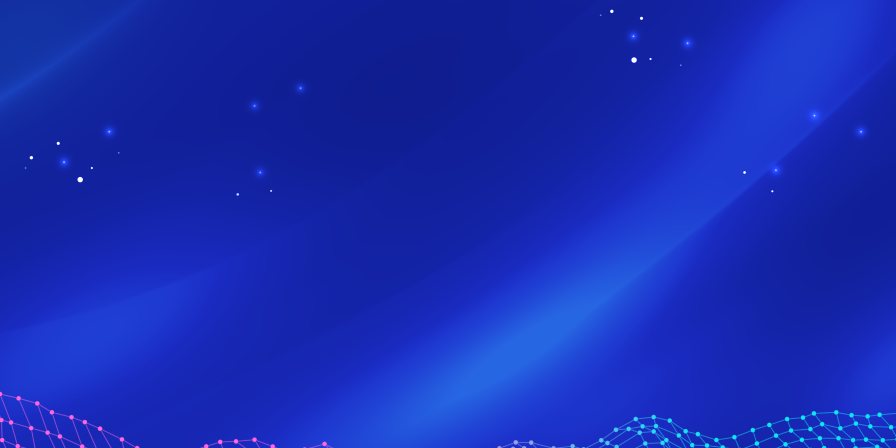
A Shadertoy shader for this background:

```glsl
const vec3 NIGHT = vec3(0.05, 0.105, 0.53);
const vec3 ROYAL = vec3(0.11, 0.18, 0.80);
const vec3 AZURE = vec3(0.15, 0.40, 0.89);
const vec3 TEAL = vec3(0.08, 0.25, 0.66);
const vec3 SPARK = vec3(0.20, 0.38, 1.00);
const vec3 PINK = vec3(1.00, 0.40, 0.88);
const vec3 CYAN = vec3(0.06, 0.90, 0.98);
const float SILK = 0.035;
const float MESH_STEP = 0.037;
const float MESH_TOP = 0.14;
const float DOT_RADIUS = 0.0050;
const float LINE_WIDTH = 0.0010;
const int MESH_ROWS = 5;

float hash(vec2 p) {
    return fract(sin(dot(p, vec2(127.1, 311.7))) * 43758.5);
}

float noise(vec2 p) {
    vec2 i = floor(p), f = fract(p);
    f = f * f * (3.0 - 2.0 * f);
    return mix(mix(hash(i), hash(i + vec2(1, 0)), f.x),
               mix(hash(i + vec2(0, 1)), hash(i + vec2(1, 1)), f.x), f.y);
}

vec2 rotate(vec2 p, float a) {
    float c = cos(a), s = sin(a);
    return vec2(c * p.x + s * p.y, c * p.y - s * p.x);
}

// Soft ellipse of light, tilted by an angle
float glow(vec2 p, vec2 centre, float angle, vec2 size) {
    vec2 q = rotate(p - centre, angle) / size;
    return exp(-dot(q, q));
}

// Approximate signed distance to the parabola y = k.x + k.y x + k.z x^2
float curveDist(vec2 p, vec3 k) {
    float slope = k.y + 2.0 * k.z * p.x;
    return (p.y - k.x - p.x * (k.y + k.z * p.x)) / sqrt(1.0 + slope * slope);
}

// Light falling off below a crisp upper edge
float veil(float d, float fade) {
    return smoothstep(0.006, -0.006, d) * exp(min(d, 0.0) / fade);
}

float disc(vec2 p, float radius, float px) {
    return smoothstep(radius + px, radius - px, length(p));
}

vec3 blueStar(vec2 p, float px) {
    float d = length(p);
    return SPARK * (0.65 * exp(-d * 210.0) + 0.12 * exp(-d * d * 6000.0))
         + 0.4 * disc(p, 0.0018, px);
}

// Two star groups, each reused at several places
vec3 brightGroup(vec2 p, float px) {
    return blueStar(p, px) + blueStar(p - vec2(0.101, 0.068), px)
         + disc(p - vec2(0.036, -0.039), 0.0058, px)
         + disc(p - vec2(-0.073, 0.010), 0.0035, px)
         + disc(p - vec2(-0.013, 0.042), 0.0032, px)
         + disc(p - vec2(0.062, -0.013), 0.0020, px)
         + 0.4 * disc(p - vec2(0.122, 0.021), 0.0016, px)
         + 0.4 * disc(p - vec2(-0.086, -0.013), 0.0016, px);
}

vec3 dimGroup(vec2 p, float px) {
    return blueStar(p, px) + blueStar(p - vec2(0.086, 0.122), px)
         + blueStar(p - vec2(0.190, 0.086), px)
         + disc(p - vec2(-0.070, -0.005), 0.0026, px)
         + disc(p - vec2(-0.008, -0.047), 0.0020, px);
}

// Crest of the mesh along the lower border
float bump(float x, float centre, float width) {
    float t = (x - centre) / width;
    return exp(-t * t);
}

float ridge(float x) {
    return -0.02 + max(0.137 - 0.25 * x - 1.6 * x * x * x, 0.0)
         + 0.037 * bump(x, 0.54, 0.10) + 0.030 * bump(x, 0.72, 0.05)
         + 0.034 * bump(x, 1.17, 0.10) + 0.092 * bump(x, 1.45, 0.11)
         + 0.095 * smoothstep(1.48, 1.85, x);
}

vec2 node(float column, float row) {
    vec2 id = vec2(column, row);
    float x = (column + 0.5 * row + 0.6 * hash(id)) * MESH_STEP;
    float drop = 0.052 - 0.032 * smoothstep(0.2, 0.5, x) + 0.006 * smoothstep(1.55, 1.7, x);
    return vec2(x, ridge(x) - drop * row + 0.012 * (hash(id + 7.3) - 0.5));
}

float link(vec2 p, vec2 a, vec2 b, float px) {
    vec2 ab = b - a;
    float t = clamp(dot(p - a, ab) / dot(ab, ab), 0.0, 1.0);
    return smoothstep(LINE_WIDTH + px, LINE_WIDTH - px, length(p - a - ab * t));
}

float mesh(vec2 p, float px) {
    float dots = 0.0, lines = 0.0;
    for (int r = 0; r < MESH_ROWS; r++) {
        float row = float(r), first = floor(p.x / MESH_STEP - 0.5 * row);
        for (int i = -2; i <= 2; i++) {
            float column = first + float(i);
            vec2 a = node(column, row);
            dots = max(dots, disc(p - a, DOT_RADIUS, px));
            lines = max(lines, link(p, a, node(column + 1.0, row), px));
            lines = max(lines, link(p, a, node(column, row + 1.0), px));
        }
    }
    return max(dots, lines * 0.55);
}

void mainImage(out vec4 fragColor, in vec2 fragCoord) {
    vec2 p = fragCoord / iResolution.y;
    float px = 0.75 / iResolution.y;

    // Broad diagonal lights and shadows
    float light = 0.20 + SILK * (noise(rotate(p, 0.60) * vec2(1.5, 16.0)) - 0.5)
        + 0.50 * glow(p, vec2(0.20, 0.24), 0.50, vec2(0.55, 0.19))
        + 0.40 * glow(p, vec2(0.80, 0.03), 0.45, vec2(0.60, 0.20))
        + 0.44 * glow(p, vec2(1.40, 0.43), 0.70, vec2(0.65, 0.19))
        + 0.34 * glow(p, vec2(1.18, 0.23), 0.58, vec2(0.38, 0.07))
        + 0.40 * glow(p, vec2(1.83, 0.95), 0.85, vec2(0.34, 0.17))
        + 0.32 * glow(p, vec2(1.45, 0.06), 0.60, vec2(0.42, 0.16))
        + 0.48 * glow(p, vec2(2.02, 0.18), 0.75, vec2(0.32, 0.14))
        - 0.16 * glow(p, vec2(0.85, 0.75), 0.60, vec2(0.45, 0.22))
        - 0.08 * glow(p, vec2(1.83, 0.43), 0.75, vec2(0.30, 0.16));

    // Curved folds
    float fold = curveDist(p, vec3(-0.2995, 0.211, 0.19));
    light += 0.05 * veil(curveDist(p, vec3(0.258, 0.176, 0.287)), 0.07);
    light += 0.05 * veil(curveDist(p, vec3(-0.0615, 0.353, 0.116)), 0.08) * smoothstep(1.5, 1.0, p.x);
    light -= 0.12 * smoothstep(1.2, 1.6, p.x) * veil(fold, 0.16);
    light += 0.10 * smoothstep(0.8, 1.2, p.x) * exp(-abs(fold) * 90.0);

    vec3 color = mix(NIGHT, ROYAL, clamp(light / 0.65, 0.0, 1.0));
    color = mix(color, AZURE, clamp((light - 0.55) / 0.55, 0.0, 1.0));

    // Teal corner and its streak
    float streak = curveDist(p, vec3(0.78, 0.60, 0.35));
    color = mix(color, TEAL, 0.6 * glow(p, vec2(0.03, 0.90), 0.60, vec2(0.32, 0.17)));
    color += vec3(0.03, 0.08, 0.12) * exp(-abs(streak) * 45.0) * exp(-p.x * 2.5);

    // Stars
    color += brightGroup(p - vec2(0.143, 0.638), px);
    color += brightGroup(rotate(p - vec2(1.414, 0.919), -0.72), px);
    color += dimGroup(p - vec2(1.732, 0.620), px);
    color += 0.75 * dimGroup(rotate(p - vec2(0.581, 0.615), 0.70), px);

    // Linked mesh, pink to cyan
    if (p.y < MESH_TOP) {
        vec3 tint = mix(PINK, CYAN, smoothstep(0.75, 1.65, p.x));
        color = mix(color, tint, mesh(p, px));
    }
    fragColor = vec4(clamp(color, 0.0, 1.0), 1.0);
}
```
